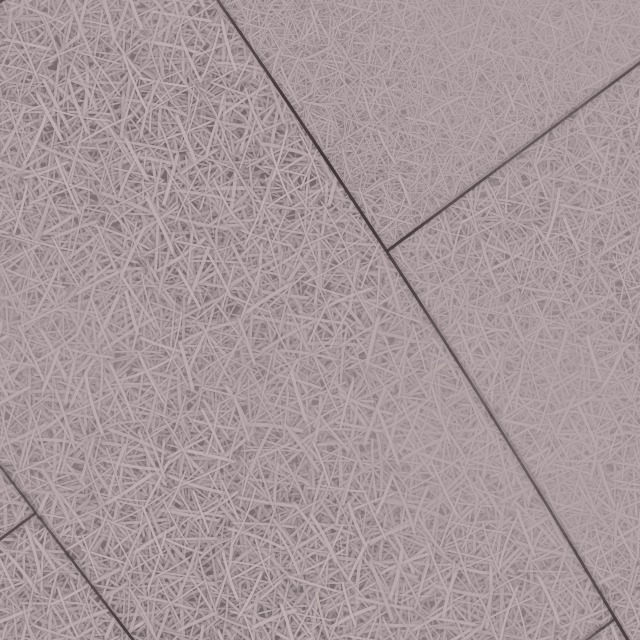
A WebGL 1 fragment shader for this texture:

```glsl
precision highp float;
// Wood-wool panels laid in slanted, staggered strips with dark, worn joints.
// Strands are stacked layer on layer: every layer is a turned grid holding one
// bent strand per cell, and later layers are paler so the gaps read as depth.

uniform vec2 u_resolution;

const int LAYERS = 46;
const vec2 CELL = vec2(0.11, 0.05);      // room for one strand
const float PANEL_LENGTH = 1.68;
const vec3 GAP = vec3(0.44, 0.39, 0.40);
const vec3 FIBRE = vec3(0.75, 0.69, 0.70);
const vec3 JOINT = vec3(0.27, 0.22, 0.23);
const vec3 LIP = vec3(0.50, 0.45, 0.46);

vec3 hash3(vec3 k) {
  k = fract(k * vec3(0.1031, 0.1030, 0.0973));
  k += dot(k, k.yxz + 33.33);
  return fract((k.xxy + k.yxx) * k.zyx);
}

vec2 turn(vec2 p, float angle) {
  float c = cos(angle), s = sin(angle);
  return vec2(c * p.x - s * p.y, s * p.x + c * p.y);
}

// Lays one layer of strands over the tone below it.
float layStrands(float tone, vec2 p, float layer, float seed, float soft) {
  vec2 q = turn(p, layer * 2.4) + hash3(vec3(layer, seed, 7.0)).xy;
  vec2 id = floor(q / CELL);
  vec2 local = q - (id + 0.5) * CELL;
  vec3 shape = hash3(vec3(id, layer + seed * 61.0)) - 0.5;
  vec3 look = hash3(vec3(id.yx + 19.0, layer + seed * 37.0));

  float along = local.x / (0.5 * CELL.x);
  float centre = 0.022 * shape.x + 0.014 * shape.y * along
               + 0.010 * shape.z * (along * along - 0.4);
  float d = abs(local.y - centre);
  float halfWidth = mix(0.0013, 0.0029, look.x * look.x);
  float ends = 1.0 - smoothstep(0.55 + 0.3 * look.y, 0.7 + 0.3 * look.y, abs(along));

  float cover = ends * (1.0 - smoothstep(halfWidth - soft, halfWidth + soft, d));
  float shade = ends * (1.0 - smoothstep(halfWidth, halfWidth * 2.8 + soft, d));
  float depth = layer / float(LAYERS);
  float strandTone = mix(0.45, 0.98, depth) + 0.16 * (look.z - 0.5);
  return mix(tone * (1.0 - 0.17 * shade), strandTone, cover * 0.92);
}

float fibreTone(vec2 p, float seed, float soft) {
  float tone = 0.1;
  for (int i = 0; i < LAYERS; i++) {
    tone = layStrands(tone, p, float(i), seed, soft);
  }
  return tone;
}

// Slow drift between crisp and hazy parts of the surface.
float clarity(vec2 p) {
  float drift = 0.78 + 0.2 * sin(6.0 * p.x - 0.3)
              - 0.17 * cos(9.0 * (p.y - 0.41) + 1.5 * (p.x - 0.3));
  return drift + 0.1 * sin(17.0 * p.x + 11.0 * p.y) * sin(13.0 * p.y - 8.0 * p.x);
}

// Nearly straight strip edges that open slightly towards the top.
float leftEdge(float y) { return 0.208 - 0.765 * y; }
float rightEdge(float y) { return 0.981 - 0.589 * y - 0.052 * y * y; }

float line(float d, float halfWidth, float soft) {
  return 1.0 - smoothstep(halfWidth - soft, halfWidth + soft, abs(d));
}

// Joint strength along its run, lowest at the given place.
float strength(float s, float wornAt, float rate) {
  return 0.78 - 0.22 * cos(rate * (s - wornAt)) + 0.05 * sin(s * 61.0);
}

vec3 drawJoint(vec3 colour, float d, float firm, float soft) {
  float worn = 1.0 - firm;
  colour *= 1.0 - 0.16 * exp(-abs(d) / 0.004);
  colour = mix(colour, LIP, 0.9 * worn * line(d - 0.0045, 0.0016, soft));
  return mix(colour, JOINT, firm * line(d, 0.0016 + 0.0008 * firm, soft));
}

void main() {
  vec2 p = gl_FragCoord.xy / u_resolution;
  float pixel = 1.0 / min(u_resolution.x, u_resolution.y);
  float soft = max(0.0009, 0.6 * pixel);

  // Strip and panel coordinates
  float stripWidth = rightEdge(p.y) - leftEdge(p.y);
  float across = (p.x - leftEdge(p.y)) / stripWidth;
  float strip = floor(across);
  float stagger = 0.5 * PANEL_LENGTH * mod(strip + 1.0, 2.0);
  float run = (p.y - 0.745 * p.x - 0.157 + stagger) / PANEL_LENGTH;
  float row = floor(run);

  // Fibre surface, finer in the right-hand strip
  float fineness = 1.0 + max(strip, 0.0) * (0.5 + 0.35 * row);
  float seed = mod(strip * 3.0 + row * 5.0 + 40.0, 17.0);
  float tone = fibreTone(p * fineness, seed, soft * fineness);
  float contrast = clarity(p) / mix(1.0, fineness, 0.5);
  tone = mix(0.81, tone + 0.03, clamp(contrast, 0.4, 1.1));
  vec3 colour = mix(GAP, FIBRE, clamp(tone, 0.0, 1.05));

  // Joints: distances measured square to each line
  float sideGap = (across - floor(across + 0.5)) * stripWidth * 0.83;
  float endGap = (run - floor(run + 0.5)) * PANEL_LENGTH * 0.80;
  colour = drawJoint(colour, endGap, strength(p.x, 0.86, 9.0), soft);
  colour = drawJoint(colour, sideGap, strength(p.y, 0.30, 7.0), soft);

  gl_FragColor = vec4(colour, 1.0);
}
```
